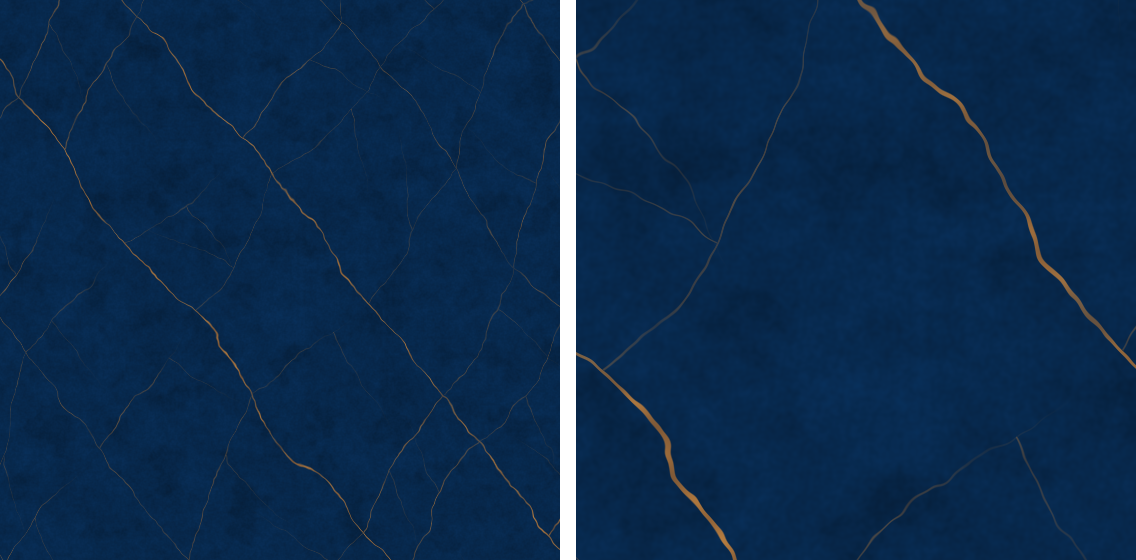
Left, the full canvas; right, a detail of the centre.
Write a WebGL 1 fragment shader that draws this texture.

```glsl
precision highp float;
// Deep blue mottled stone crossed by a network of thin, crooked gold veins.
uniform vec2 u_resolution;

float hash(vec2 p) {
  return fract(sin(dot(p, vec2(127.1, 311.7))) * 43758.55);
}

// Gradient noise, roughly -0.7 to 0.7
float corner(vec2 cell, vec2 offset) {
  float angle = 6.2832 * hash(cell);
  return dot(vec2(cos(angle), sin(angle)), offset);
}

float noise(vec2 p) {
  vec2 i = floor(p), f = fract(p);
  vec2 s = f * f * f * (f * (f * 6.0 - 15.0) + 10.0);
  vec2 e = vec2(1.0, 0.0);
  return mix(mix(corner(i, f), corner(i + e, f - e), s.x),
             mix(corner(i + e.yx, f - e.yx), corner(i + 1.0, f - 1.0), s.x), s.y);
}

vec2 noise2(vec2 p) {
  return vec2(noise(p), noise(p + vec2(37.3, 71.9)));
}

// Distance to a segment, and the position along it from 0 to 1
vec2 segment(vec2 p, vec2 a, vec2 b) {
  vec2 ab = b - a;
  float t = clamp(dot(p - a, ab) / dot(ab, ab), 0.0, 1.0);
  return vec2(length(p - a - ab * t), t);
}

// Antialiased coverage of a line with the given half width
float stroke(float dist, float halfWidth) {
  float blur = 0.75 / u_resolution.y;
  return 1.0 - smoothstep(halfWidth - blur, halfWidth + blur, dist);
}

const float stripHeight = 0.27;
const float spacing = 0.19;
const float lean = 0.09;

// Junction on a long vein, shared by the branches above and below it
vec2 junction(vec2 id) {
  return vec2((id.x + 0.12 + 0.76 * hash(id)) * spacing - lean * id.y, id.y * stripHeight);
}

// Long veins bound diagonal strips; chains of branches cross them.
float veins(vec2 p) {
  vec2 q = p + 0.055 * noise2(p * 2.6 + 4.0) + 0.018 * noise2(p * 9.0)
         + 0.007 * noise2(p * 27.0) + 0.002 * noise2(p * 85.0);
  q = vec2(dot(q, vec2(0.62, -0.785)), dot(q, vec2(0.785, 0.62)));

  // Long veins, boldest through the middle
  float line = floor(q.y / stripHeight + 0.5);
  float bold = step(abs(line - 2.5), 0.6);
  float swell = 1.0 + 0.4 * noise(p * 11.0);
  float ink = stroke(abs(q.y - line * stripHeight), mix(0.0006, 0.0011, bold) * swell)
            * mix(0.5, 0.85, bold);

  // Branches and their side twigs
  float strip = floor(q.y / stripHeight);
  float cell = floor((q.x + lean * strip) / spacing);
  float across = q.y / stripHeight - strip;
  for (int k = -2; k <= 2; k++) {
    vec2 id = vec2(cell + float(k), strip);
    float strength = pow(hash(id + 3.7), 1.6);
    float open = step(hash(id + 9.1), 0.22);
    vec2 bent = q;
    bent.x += (hash(id + 5.3) - 0.5) * 0.2 * across * (1.0 - across);

    vec2 start = junction(id);
    vec2 end = junction(id + vec2(0.0, 1.0));
    vec2 branch = segment(bent, start, end);
    float fade = 1.0 - open * smoothstep(0.3, 0.85, branch.y);
    float width = mix(0.0005, 0.001, strength) * swell;
    ink = max(ink, stroke(branch.x, width) * fade * mix(0.3, 0.8, strength));

    vec2 fork = mix(start, end, 0.3 + 0.4 * hash(id + 6.4));
    float side = hash(id + 8.2) < 0.5 ? -1.0 : 1.0;
    vec2 tip = fork + vec2(side * 0.17, (hash(id + 2.8) - 0.5) * 0.14);
    vec2 twig = segment(bent, fork, tip);
    ink = max(ink, stroke(twig.x, 0.0005) * (1.0 - twig.y) * 0.4);
  }
  return ink * clamp(0.85 + 0.7 * noise(p * 16.0 + 8.0), 0.0, 1.0);
}

void main() {
  vec2 p = gl_FragCoord.xy / u_resolution.y;

  // Cloudy blue ground with small darker patches and fine grain
  float clouds = 0.05 * noise(p * 5.0 + 2.0) + 0.08 * noise(p * 13.0)
               + 0.09 * noise(p * 31.0) + 0.08 * noise(p * 75.0);
  float patches = smoothstep(0.1, 0.4, noise(p * 15.0 + 6.0) + 0.4 * noise(p * 50.0));
  float grain = 0.08 * noise(p * 170.0) + 0.07 * noise(p * 290.0);
  vec3 color = vec3(0.028, 0.158, 0.3) * (1.0 + clouds + grain - 0.1 * patches);

  // Gold, glinting unevenly along the veins
  float glint = 0.5 + noise(p * 45.0);
  vec3 gold = mix(vec3(0.56, 0.37, 0.2), vec3(0.84, 0.55, 0.24), glint);
  color = mix(color, gold, veins(p));

  gl_FragColor = vec4(color, 1.0);
}
```
